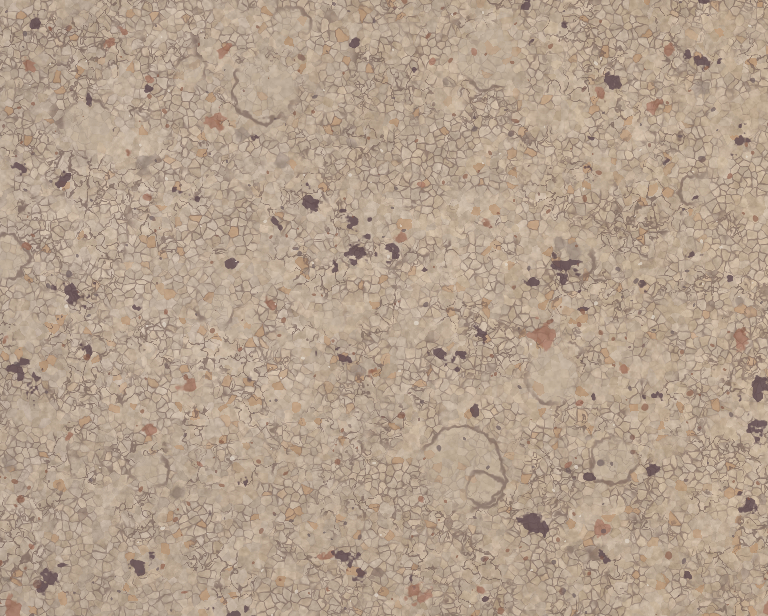
A WebGL 2 fragment shader for this texture:

```glsl
#version 300 es
precision highp float;

uniform vec2 u_resolution;
out vec4 fragColor;

// Integer hash: three values in 0..1 per cell and seed
vec3 hash3(vec2 cell, float seed) {
    uvec3 v = uvec3(ivec3(vec3(cell, seed)));
    v = v * 1664525u + 1013904223u;
    v.x += v.y * v.z; v.y += v.z * v.x; v.z += v.x * v.y;
    v ^= v >> 16u;
    v.x += v.y * v.z; v.y += v.z * v.x; v.z += v.x * v.y;
    return vec3((v >> 8u) & 0xffffu) / 65535.0;
}

float valueNoise(vec2 p, float seed) {
    vec2 i = floor(p), f = fract(p);
    f = f * f * (3.0 - 2.0 * f);
    float low = mix(hash3(i, seed).x, hash3(i + vec2(1, 0), seed).x, f.x);
    float high = mix(hash3(i + vec2(0, 1), seed).x, hash3(i + vec2(1, 1), seed).x, f.x);
    return mix(low, high, f.y);
}

float fbm(vec2 p, float seed) {
    float sum = 0.0, weight = 0.55;
    for (int k = 0; k < 3; k++) {
        sum += weight * valueNoise(p, seed + float(k));
        p = p * 2.03 + 7.3;
        weight *= 0.5;
    }
    return sum / 0.9625;
}

// Cellular grains: x = gap to the neighbouring grain, yz = random per grain
vec3 grains(vec2 p, float seed) {
    vec2 base = floor(p), id = base;
    float nearest = 9.0, second = 9.0;
    for (int y = -1; y <= 1; y++)
    for (int x = -1; x <= 1; x++) {
        vec2 cell = base + vec2(x, y);
        float d = length(cell + hash3(cell, seed).xy - p);
        if (d < nearest) { second = nearest; nearest = d; id = cell; }
        else second = min(second, d);
    }
    return vec3(second - nearest, hash3(id, seed + 1.0).xy);
}

// Ragged, stretched blotches, one at most per cell
float blotches(vec2 p, float size, float density, vec2 radii, float ragged, float seed) {
    vec2 base = floor(p / size);
    float cover = 0.0;
    for (int y = -1; y <= 1; y++)
    for (int x = -1; x <= 1; x++) {
        vec2 cell = base + vec2(x, y);
        vec3 place = hash3(cell, seed), kind = hash3(cell, seed + 1.0);
        vec2 o = p - (cell + place.xy) * size;
        vec2 axis = normalize(kind.yz - 0.4987);
        float stretch = 1.0 + 0.8 * kind.y;
        float d = length(vec2(dot(o, axis), stretch * dot(o, vec2(-axis.y, axis.x))));
        float r = mix(radii.x, radii.y, place.z * place.z);
        float blob = smoothstep(0.0, 0.35, 1.0 - d / r + ragged);
        cover = max(cover, blob * step(kind.x, density));
    }
    return cover;
}

// Rounded pebbles: x = disc, y = rim
vec2 pebbles(vec2 p, float size, float density, vec2 radii, float wobble, float seed) {
    vec2 base = floor(p / size), found = vec2(0.0);
    for (int y = -1; y <= 1; y++)
    for (int x = -1; x <= 1; x++) {
        vec2 cell = base + vec2(x, y);
        vec3 place = hash3(cell, seed);
        float shown = step(hash3(cell, seed + 1.0).x, density);
        float r = mix(radii.x, radii.y, place.z * place.z);
        float d = length(p - (cell + place.xy) * size) - r + wobble;
        float disc = 1.0 - smoothstep(-0.006, 0.002, d);
        float rim = 1.0 - smoothstep(0.001, 0.005, abs(d));
        found = max(found, shown * vec2(disc, rim));
    }
    return found;
}

void main() {
    vec2 p = gl_FragCoord.xy / u_resolution.y;
    vec2 centred = gl_FragCoord.xy / u_resolution - 0.5;
    float rough = fbm(p * 70.0, 10.0);
    float patches = fbm(p * 14.0, 20.0);
    vec2 warp = vec2(fbm(p * 60.0, 30.0), fbm(p * 60.0, 40.0)) - 0.5;

    // Sandy ground
    vec3 grain = grains(p * 78.0 + warp * 0.8, 50.0);
    float tone = 0.765 + 0.075 * (grain.y - 0.5);
    tone += 0.15 * (fbm(p * 150.0, 60.0) - 0.5);
    tone += 0.07 * (fbm(p * 5.0, 70.0) - 0.5) - 0.07 * dot(centred, centred);
    vec3 colour = tone + vec3(0.0, -0.075, -0.155);
    colour += vec3(0.012, 0.0, -0.025) * (grain.z - 0.5 - centred.x * 0.0 + 0.6 * centred.x);
    colour = mix(colour, vec3(0.71, 0.54, 0.40), 0.5 * smoothstep(0.95, 0.98, grain.z));

    // Pale pebbles with broken rims
    vec2 pebble = pebbles(p, 0.19, 0.42, vec2(0.024, 0.07), warp.x * 0.022, 80.0);
    colour = mix(colour, vec3(0.76, 0.695, 0.62), 0.4 * pebble.x);

    // Crevices between grains and longer cracks
    float fine = 1.0 - smoothstep(0.02, 0.24, grain.x);
    fine *= smoothstep(0.3, 0.75, fbm(p * 30.0, 90.0));
    float gap = grains(p * 36.0 + warp * 1.3, 100.0).x;
    float crack = 1.0 - smoothstep(0.02, 0.13, gap);
    crack *= smoothstep(0.42, 0.68, fbm(p * 22.0, 110.0));
    float crevice = max(0.55 * fine, 0.65 * crack) * (1.0 - 0.65 * pebble.x);
    crevice = max(crevice, 0.6 * pebble.y * smoothstep(0.4, 0.62, patches));
    colour = mix(colour, vec3(0.43, 0.345, 0.32), crevice);

    // Rust, violet and grey mineral spots
    float erosion = 2.6 * (rough - 0.6);
    float rust = blotches(p, 0.09, 0.30, vec2(0.006, 0.024), erosion * 0.8, 120.0);
    float violet = blotches(p, 0.075, 0.32, vec2(0.008, 0.032), erosion * 1.3, 130.0);
    float grey = blotches(p, 0.15, 0.22, vec2(0.010, 0.024), erosion * 0.5, 140.0);
    float specks = blotches(p, 0.032, 0.30, vec2(0.003, 0.008), erosion * 0.5, 150.0);
    vec3 speckColour = mix(vec3(0.53, 0.36, 0.29), vec3(0.40, 0.34, 0.35), smoothstep(0.42, 0.58, patches));
    colour = mix(colour, vec3(0.57, 0.38, 0.31) + 0.3 * (rough - 0.5), 0.7 * rust);
    colour = mix(colour, vec3(0.55, 0.49, 0.45) + 0.4 * (rough - 0.5), 0.6 * grey);
    colour = mix(colour, vec3(0.36, 0.28, 0.30), 0.8 * violet);
    colour = mix(colour, speckColour, 0.65 * specks);

    // Small bright crystals
    float crystal = blotches(p, 0.05, 0.16, vec2(0.002, 0.005), 0.0, 160.0);
    colour = mix(colour, vec3(0.88, 0.84, 0.79), 0.75 * crystal);

    fragColor = vec4(clamp(colour, 0.0, 1.0), 1.0);
}
```
